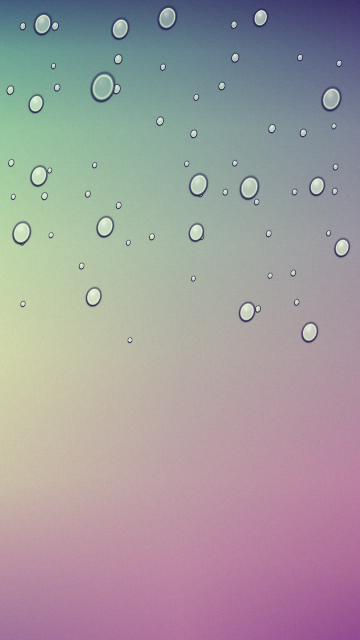
This background is drawn by a Shadertoy shader. Its source:

```glsl
float hash(vec2 p) {
    return fract(sin(dot(p, vec2(127.1, 311.7))) * 43758.5453);
}

// Blend three colours from left to right
vec3 row(vec3 left, vec3 middle, vec3 right, float x) {
    return mix(mix(left, middle, clamp(x * 2.0, 0.0, 1.0)), right, clamp(x * 2.0 - 1.0, 0.0, 1.0));
}

float rise(float low, float high, float y) {
    return clamp((y - low) / (high - low), 0.0, 1.0);
}

// Rows of colour stacked from the bottom up
vec3 backdrop(vec2 uv) {
    float x = uv.x, y = uv.y;
    vec3 c = row(vec3(0.63, 0.44, 0.60), vec3(0.70, 0.45, 0.62), vec3(0.57, 0.29, 0.56), x);
    c = mix(c, row(vec3(0.73, 0.57, 0.64), vec3(0.74, 0.54, 0.64), vec3(0.68, 0.42, 0.60), x), rise(0.0, 0.12, y));
    c = mix(c, row(vec3(0.79, 0.75, 0.66), vec3(0.74, 0.62, 0.65), vec3(0.73, 0.51, 0.63), x), rise(0.12, 0.25, y));
    c = mix(c, row(vec3(0.82, 0.84, 0.67), vec3(0.71, 0.69, 0.65), vec3(0.67, 0.58, 0.63), x), rise(0.25, 0.45, y));
    c = mix(c, row(vec3(0.74, 0.84, 0.66), vec3(0.65, 0.72, 0.65), vec3(0.61, 0.59, 0.63), x), rise(0.45, 0.62, y));
    c = mix(c, row(vec3(0.58, 0.78, 0.62), vec3(0.54, 0.66, 0.62), vec3(0.49, 0.52, 0.59), x), rise(0.62, 0.80, y));
    c = mix(c, row(vec3(0.42, 0.64, 0.58), vec3(0.40, 0.52, 0.56), vec3(0.34, 0.35, 0.51), x), rise(0.80, 0.92, y));
    return mix(c, row(vec3(0.26, 0.37, 0.49), vec3(0.27, 0.32, 0.46), vec3(0.23, 0.19, 0.41), x), rise(0.92, 1.0, y));
}

// One jittered layer of tilted oval drops
vec3 drops(vec3 color, vec3 base, vec2 p, float cellSize, float maxRadius, float density, float seed) {
    vec2 cell = floor(p / cellSize);
    vec2 key = cell + seed;
    vec2 jitter = vec2(hash(key + 3.1), hash(key + 8.7)) - 0.5;
    vec2 center = (cell + 0.5 + jitter * 0.5) * cellSize;
    float chance = density * smoothstep(0.38, 0.62, center.y);
    if (center.y < 0.45 || hash(key) > chance) return color;

    float height = smoothstep(0.6, 1.0, center.y);
    float radius = maxRadius * mix(0.45, 0.6 + 0.4 * height, hash(key + 5.3));
    vec2 q = (p - center) / radius;
    q.x -= 0.12 * q.y;
    q.y *= 0.8;
    float d = length(q) - 1.0;
    float soft = 0.6 / (iResolution.y * radius);

    // Clear interior, then a thin contour that is heavier below
    color = mix(color, base, 1.0 - smoothstep(-soft, soft, d));
    float width = 0.05 + 0.0008 / radius;
    float contour = exp(-pow(d / width, 2.0));
    color = mix(color, vec3(0.15, 0.13, 0.31), contour * (0.74 - 0.2 * q.y));

    // Translucent body with a pale inner rim
    float body = 1.0 - smoothstep(-0.14 - soft, -0.14 + soft, d);
    float large = smoothstep(0.010, 0.019, radius);
    vec3 pale = vec3(0.89, 0.95, 0.84);
    color = mix(color, pale, body * mix(0.6, 0.14, large));
    float rim = exp(-pow((d + 0.2) / 0.09, 2.0));
    color = mix(color, pale, body * rim * (0.7 + 0.15 * q.y));

    // Reflected light near the top
    vec2 toLight = q - vec2(-0.2, 0.4);
    float glint = exp(-dot(toLight, toLight) * 7.0);
    return mix(color, vec3(1.0, 1.0, 0.94), glint * body * mix(0.65, 0.12, large));
}

void mainImage(out vec4 fragColor, in vec2 fragCoord) {
    vec2 uv = fragCoord / iResolution.xy;
    vec2 p = fragCoord / iResolution.y;
    vec3 base = backdrop(uv);

    // Fine droplets first, then broad ones
    vec3 color = drops(base, base, p, 0.055, 0.0065, 0.45, 17.0);
    color = drops(color, base, p, 0.113, 0.0220, 0.72, 41.0);

    // Slight paper grain
    color += (hash(floor(p * 512.0)) - 0.5) * 0.018;
    fragColor = vec4(color, 1.0);
}
```
